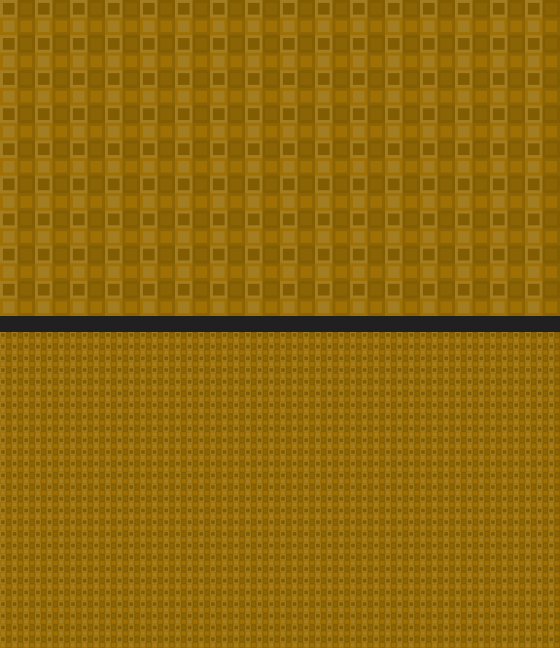
Top, the tile; bottom, the same tile 3 across and 3 down.
Write a Shadertoy shader that draws this pattern.

```glsl
// Tiling grid of framed squares in four ochre tones, two by two cells per repeat.
#define REPEATS vec2(16.0, 9.0)
#define FRAME_WIDTH (1.0 / 6.0)
#define DARK vec3(0.514, 0.363, 0.002)
#define BROWN vec3(0.545, 0.392, 0.025)
#define AMBER vec3(0.622, 0.438, 0.016)
#define LIGHT vec3(0.640, 0.490, 0.130)

// Coverage of a signed distance, smoothed over one pixel per axis
vec2 coverage(vec2 dist, vec2 pixel) {
    return clamp(0.5 - dist / pixel, 0.0, 1.0);
}

// Choose among the four cells of a repeat by column and row parity
vec3 pickCell(vec3 lowerLeft, vec3 lowerRight, vec3 upperLeft, vec3 upperRight, vec2 odd) {
    return mix(mix(lowerLeft, lowerRight, odd.x), mix(upperLeft, upperRight, odd.x), odd.y);
}

void mainImage(out vec4 fragColor, in vec2 fragCoord) {
    vec2 cells = 2.0 * REPEATS;
    vec2 pos = fragCoord / iResolution.xy * cells;
    vec2 pixel = cells / iResolution.xy;

    // Odd columns and rows, as smoothed wrapping stripes
    vec2 odd = coverage(abs(mod(pos - 0.5, 2.0) - 1.0) - 0.5, pixel);

    // Inner square of each cell
    vec2 inside = coverage(abs(fract(pos) - 0.5) - (0.5 - FRAME_WIDTH), pixel);

    vec3 frame = pickCell(AMBER, BROWN, LIGHT, DARK, odd);
    vec3 inner = pickCell(LIGHT, AMBER, DARK, BROWN, odd);
    fragColor = vec4(mix(frame, inner, inside.x * inside.y), 1.0);
}
```
